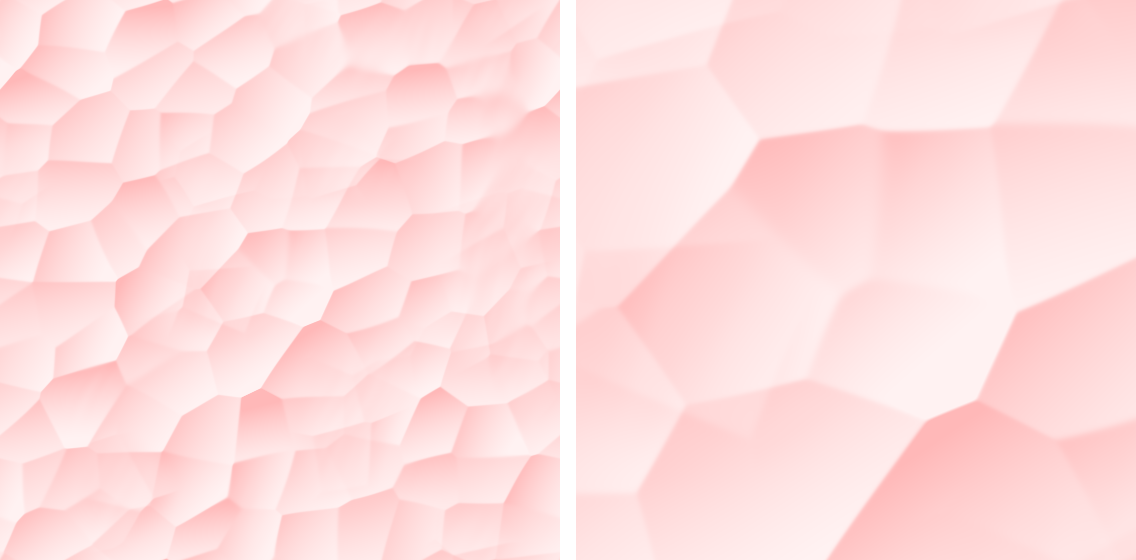
Left: the whole. Right: its middle third, enlarged.
Write a Shadertoy shader that draws this texture.

```glsl
const float CELLS = 10.0;
const vec2 GRAIN_AXIS = vec2(0.85, 0.53);
const float SHARP_EDGE = 65.0;
const float SOFT_EDGE = 9.0;

vec2 hash2(vec2 p, float seed) {
    vec3 q = fract(vec3(p.xyx + seed * 7.31) * vec3(0.1031, 0.1030, 0.0973));
    q += dot(q, q.yzx + 33.33);
    return fract((q.xx + q.yz) * q.zy);
}

// Gradient noise that wraps after a whole number of lattice steps
float cornerNoise(vec2 cell, vec2 f, vec2 corner, vec2 period, float seed) {
    float angle = 6.2832 * hash2(mod(cell + corner, period), seed).x;
    return dot(vec2(cos(angle), sin(angle)), f - corner);
}

float noise(vec2 p, vec2 period, float seed) {
    vec2 i = floor(p), f = p - i;
    vec2 u = f * f * f * (f * (f * 6.0 - 15.0) + 10.0);
    float a = cornerNoise(i, f, vec2(0, 0), period, seed);
    float b = cornerNoise(i, f, vec2(1, 0), period, seed);
    float c = cornerNoise(i, f, vec2(0, 1), period, seed);
    float d = cornerNoise(i, f, vec2(1, 1), period, seed);
    return mix(mix(a, b, u.x), mix(c, d, u.x), u.y);
}

float wrapNoise(vec2 uv, float count, float seed) {
    return noise(uv * count, vec2(count), seed);
}

// Tilted facets: each cell ramps from a dark upper left to a light lower right
float facets(vec2 uv, float count, float edge, float seed) {
    vec2 p = uv * count;
    vec2 home = floor(p);
    float total = 0.0, shade = 0.0;
    for (int y = -2; y <= 2; y++) {
        for (int x = -2; x <= 2; x++) {
            vec2 cell = home + vec2(x, y);
            vec2 id = mod(cell, count);
            vec2 trait = hash2(id, seed + 5.0);
            vec2 d = p - cell - 0.08 - 0.84 * hash2(id, seed);
            float along = dot(d, GRAIN_AXIS);
            float dist = dot(d, d) - 0.4 * along * along - 0.18 * trait.x;
            float weight = exp(-edge * dist);
            float angle = -0.98 + 1.1 * (trait.y - 0.5);
            float ramp = dot(d, vec2(cos(angle), sin(angle)));
            float strength = 0.75 + 0.5 * fract(trait.x * 17.0);
            shade += weight * (ramp * strength + 0.16 * (trait.y - 0.5));
            total += weight;
        }
    }
    return shade / total;
}

// Fine slanted strokes, skewed by whole numbers so they still wrap
float strokes(vec2 uv, float seed) {
    vec2 bent = uv + 0.03 * vec2(wrapNoise(uv, 6.0, seed), wrapNoise(uv, 6.0, seed + 1.0));
    vec2 period = vec2(22.0, 7.0);
    return noise(vec2(2.0 * bent.x - bent.y, bent.y) * period, period, seed + 2.0);
}

void mainImage(out vec4 fragColor, in vec2 fragCoord) {
    vec2 uv = fragCoord / iResolution.xy;
    vec2 warped = uv + 0.016 * vec2(wrapNoise(uv, 5.0, 1.0), wrapNoise(uv, 5.0, 2.0));

    // Worn patches soften the edges and let a second layer show through
    float worn = smoothstep(0.12, 0.42, wrapNoise(uv, 5.0, 3.0));
    float ghost = smoothstep(0.05, 0.4, wrapNoise(uv, 4.0, 4.0));
    float edge = mix(SHARP_EDGE, SOFT_EDGE, worn);
    float top = facets(warped, CELLS, edge, 11.0);
    float under = facets(warped, CELLS - 1.0, SHARP_EDGE, 23.0);
    float shade = mix(top, under, 0.55 * ghost);

    // Faint strokes and broad tonal drift
    float scratched = max(worn, 0.7 * ghost);
    shade += 0.13 * scratched * strokes(uv, 31.0);
    shade += 0.14 * wrapNoise(uv, 3.0, 41.0);

    // Pink tone, with a longer tail on the dark side
    float tone = 0.872 + 0.155 * (shade - 0.35 * shade * shade);
    tone = clamp(tone, 0.72, 0.95);
    fragColor = vec4(1.0, tone, tone, 1.0);
}
```
